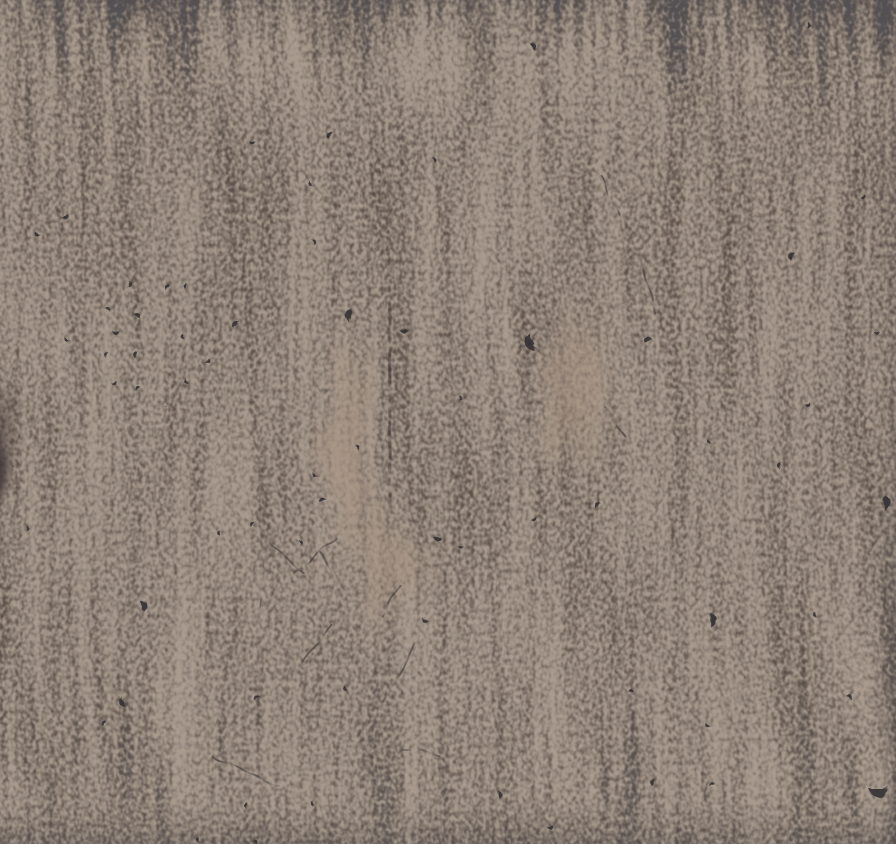
A WebGL 1 fragment shader for this texture:

```glsl
precision highp float;
// Weathered, brushed board: a taupe ground under vertical streaks of broken, grainy ink.
// Stretched gradient noise makes the streaks and grain; hashed cells and segments add
// chips and scratches, and soft masks add worn pink patches and dark borders.
uniform vec2 u_resolution;

vec2 hash2(vec2 p) {
  vec3 a = fract(p.xyx * vec3(0.1031, 0.1030, 0.0973));
  a += dot(a, a.yzx + 33.33);
  return fract((a.xx + a.yz) * a.zy);
}

float cornerSlope(vec2 cell, vec2 offset) {
  float angle = 6.2832 * hash2(cell + 57.0).x;
  return dot(vec2(cos(angle), sin(angle)), offset);
}

// Gradient noise, roughly -1 to 1
float noise(vec2 p) {
  vec2 i = floor(p), f = fract(p);
  vec2 u = f * f * f * (f * (f * 6.0 - 15.0) + 10.0);
  vec2 e = vec2(1.0, 0.0);
  float low = mix(cornerSlope(i, f), cornerSlope(i + e, f - e), u.x);
  float high = mix(cornerSlope(i + e.yx, f - e.yx), cornerSlope(i + 1.0, f - 1.0), u.x);
  return 1.4 * mix(low, high, u.y);
}

vec2 rotate(vec2 p, float angle) {
  float c = cos(angle), s = sin(angle);
  return vec2(c * p.x + s * p.y, c * p.y - s * p.x);
}

// Small bent, ragged flecks, at most one in each cell
float chips(vec2 p, float cells, float density, float largest, float soft) {
  vec2 cell = floor(p * cells);
  vec2 place = hash2(cell + cells), kind = hash2(cell + 3.7 * cells);
  vec2 d = p - (cell + 0.25 + 0.5 * place) / cells;
  float size = mix(0.003, largest, pow(kind.y, 4.0));
  d = rotate(d, 6.2832 * fract(place.x * 7.0 + kind.y)) / size;
  d.y = (d.y + 0.35 * d.x * d.x) * 2.0;
  float edge = (length(d) - 1.0 + 0.35 * noise(d * 1.3 + cell)) * size * 0.6;
  return step(kind.x, density) * (1.0 - smoothstep(-soft, soft, edge));
}

// Thin wavering scratches, most of them in the lower left half
float scratches(vec2 p, float soft) {
  float mark = 0.0;
  vec2 bent = p + 0.004 * vec2(noise(p * 35.0), noise(p * 35.0 + 9.0));
  for (int i = 0; i < 12; i++) {
    vec2 a = hash2(vec2(float(i), 4.0)), b = hash2(vec2(float(i), 19.0));
    vec2 center = vec2(0.26 + 0.27 * a.x, 0.07 + 0.3 * a.y);
    if (i > 8) center = vec2(0.7 + 0.34 * a.x, 0.4 + 0.55 * a.y);
    vec2 d = rotate(bent - center, 3.1416 * b.x);
    d.x = max(abs(d.x) - mix(0.01, 0.045, b.y), 0.0);
    float line = 1.0 - smoothstep(0.0, 0.0012 + soft, length(d));
    mark = max(mark, line * smoothstep(-0.5, 0.2, noise(p * 60.0)));
  }
  return mark;
}

// Soft oval mask
float patchMask(vec2 p, vec2 center, vec2 radius) {
  return 1.0 - smoothstep(0.1, 1.0, length((p - center) / radius));
}

void main() {
  vec2 p = gl_FragCoord.xy / u_resolution.y;
  vec2 uv = gl_FragCoord.xy / u_resolution;
  float soft = 0.8 / u_resolution.y;

  // Brushed streaks, leaning a little
  vec2 s = p + vec2(0.01 * noise(p * 2.5) + 0.012 * p.y, 0.0);
  float streak = 0.24 * noise(s * vec2(14.0, 2.0))
               + 0.34 * noise(s * vec2(34.0, 3.5) + 11.0)
               + 0.34 * noise(s * vec2(75.0, 6.0) + 23.0)
               + 0.26 * noise(s * vec2(140.0, 9.0) + 41.0);
  float cloud = noise(p * vec2(4.0, 2.5) + 31.0);

  // Fine grain that breaks the ink up, stronger inside the streaks
  float grain = 0.85 * noise(s * vec2(185.0, 150.0)) + 0.55 * noise(s * vec2(265.0, 215.0) + 5.0);
  grain *= 0.95 + 0.5 * streak;

  // Worn patches, and borders reaching inward along the streaks
  float ragged = uv.y + 0.06 * streak;
  float border = 0.3 * smoothstep(0.92, 0.98, ragged) + 0.5 * smoothstep(0.975, 1.01, ragged)
               + 0.5 * (1.0 - smoothstep(-0.01, 0.05, ragged))
               + 0.5 * smoothstep(0.97, 1.005, uv.x + 0.008 * cloud);
  float fringe = smoothstep(0.22, 0.5, abs(uv.y - 0.5));
  vec2 w = uv + 0.025 * vec2(noise(p * 14.0), noise(p * 14.0 + 8.0));
  float worn = max(patchMask(w, vec2(0.39, 0.46), vec2(0.05, 0.19)),
                   patchMask(w, vec2(0.64, 0.55), vec2(0.065, 0.15)));
  worn = max(worn, patchMask(w, vec2(0.43, 0.34), vec2(0.06, 0.11)));

  float tone = streak * (0.85 + 0.5 * fringe) + 0.1 * cloud + border - 0.45 * worn;
  float ink = smoothstep(-0.85, 1.45, tone + grain * (1.0 - 0.5 * worn));

  // Ground and ink colours
  vec3 ground = vec3(0.662, 0.609, 0.558) * (1.0 + 0.015 * cloud);
  ground = mix(ground, vec3(0.66, 0.578, 0.51), 0.7 * worn);
  float cool = clamp(0.7 * border + 0.6 * fringe * smoothstep(0.0, 0.5, streak), 0.0, 1.0);
  vec3 inkColor = mix(vec3(0.345, 0.30, 0.275), vec3(0.31, 0.30, 0.315), cool);
  vec3 color = mix(ground, inkColor, 0.95 * ink);

  // Broken upright crack, fading upward, and a stain on the left border
  float crackX = abs(uv.x - 0.435 - 0.001 * noise(vec2(3.0, uv.y * 40.0)));
  float crack = 1.0 - smoothstep(0.0005, 0.002 + soft, crackX);
  float upper = smoothstep(0.6, 0.68, uv.y);
  float gaps = smoothstep(-0.45, 0.2, noise(vec2(7.0, uv.y * 70.0)) - 0.35 * upper);
  float reach = smoothstep(0.39, 0.42, uv.y) * mix(1.0, 0.55, upper) * gaps;
  color = mix(color, vec3(0.28, 0.25, 0.24), clamp(crack * reach * (0.75 + 0.4 * grain), 0.0, 1.0));
  float stain = patchMask(w, vec2(-0.005, 0.445), vec2(0.03, 0.11));
  color = mix(color, vec3(0.27, 0.23, 0.23), 0.9 * stain);

  // Chips, a cluster of specks, and scratches
  float cluster = patchMask(uv, vec2(0.18, 0.6), vec2(0.09, 0.1));
  float marks = max(chips(p, 9.0, 0.38, 0.014, soft), chips(p + 0.37, 17.0, 0.06, 0.006, soft));
  marks = max(marks, chips(p, 34.0, 0.5 * step(0.1, cluster), 0.006, soft));
  color = mix(color, vec3(0.2, 0.19, 0.2), 0.9 * marks);
  color = mix(color, vec3(0.25, 0.235, 0.24), 0.7 * scratches(p, soft));

  gl_FragColor = vec4(color, 1.0);
}
```
